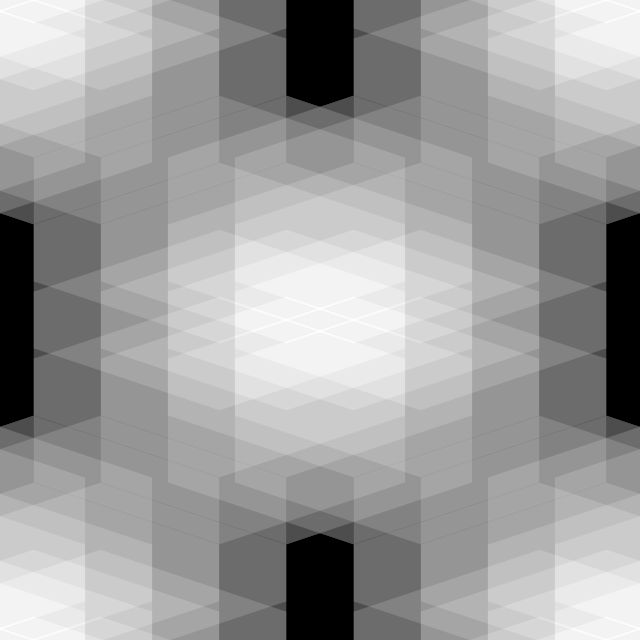
Give the GLSL for this background, as a WebGL 2 fragment shader.

```glsl
#version 300 es
precision highp float;
// Staggered clusters of overlapping translucent hexagons, adding up from black to white.

uniform vec2 u_resolution;
out vec4 outColor;

const int GRID = 4;                            // hexagons per cluster side
const float SPACING = 0.1047;                  // step between hexagon centers
const vec2 HEX_HALF_SIZE = vec2(0.29, 0.1934); // half width, center to apex
const float LAYER_LIGHT = 0.075;               // linear light of one hexagon

// Signed distance to a wide hexagon with vertical sides and apexes up and down
float hexagonDistance(vec2 p, vec2 halfSize) {
    p = abs(p);
    float slope = 0.5 * halfSize.y / halfSize.x;
    float slanted = (p.y + slope * p.x - halfSize.y) / sqrt(1.0 + slope * slope);
    return max(p.x - halfSize.x, slanted);
}

float smoothFill(float dist, float pixel) {
    return clamp(0.5 - dist / pixel, 0.0, 1.0);
}

// Number of hexagons covering p in a square cluster around the origin
float clusterLayers(vec2 p, float spacing, vec2 halfSize, float pixel) {
    float layers = 0.0;
    float middle = 0.5 * float(GRID - 1);
    for (int row = 0; row < GRID; row++) {
        for (int column = 0; column < GRID; column++) {
            vec2 center = (vec2(column, row) - middle) * spacing;
            layers += smoothFill(hexagonDistance(p - center, halfSize), pixel);
        }
    }
    return layers;
}

// Unit square repeat, centered on the origin
vec2 repeatCentered(vec2 p) {
    return fract(p + 0.5) - 0.5;
}

float linearToSrgb(float light) {
    return light < 0.0031308 ? 12.92 * light : 1.055 * pow(light, 1.0 / 2.4) - 0.055;
}

void main() {
    float pixel = 1.0 / min(u_resolution.x, u_resolution.y);
    vec2 p = (gl_FragCoord.xy - 0.5 * u_resolution) * pixel;

    // Two interleaved lattices: tile centers and tile corners
    float layers = clusterLayers(repeatCentered(p), SPACING, HEX_HALF_SIZE, pixel)
                 + clusterLayers(repeatCentered(p + 0.5), SPACING, HEX_HALF_SIZE, pixel);

    float gray = linearToSrgb(min(layers * LAYER_LIGHT, 1.0));
    outColor = vec4(vec3(gray), 1.0);
}
```
